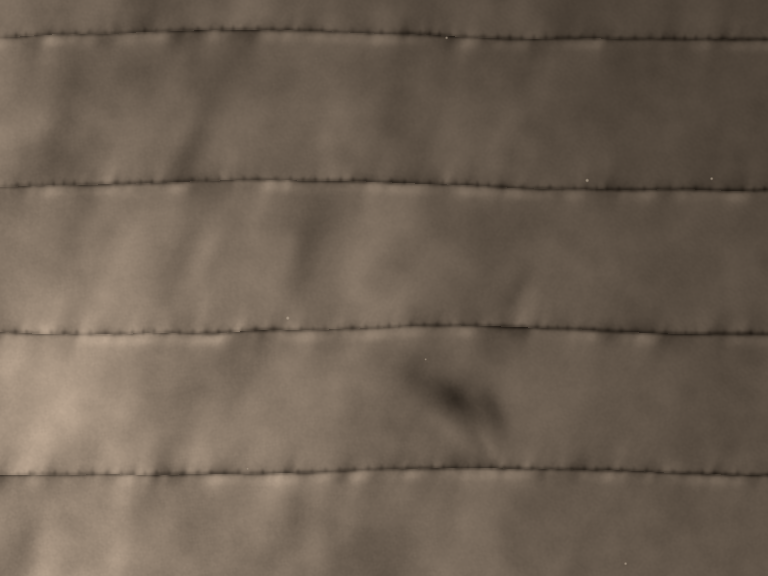
Reproduce this texture procedurally as a WebGL 1 fragment shader.

```glsl
precision highp float;
// Quilted brown cloth: four soft stitched seams across, puckered and creased panels.
uniform vec2 u_resolution;

#define SEAMS 4
#define SEAM_FIRST 0.177
#define SEAM_STEP 0.2525
#define SEAM_WIDTH 0.0042
#define STITCH 0.0225
#define FOLD_DEPTH 0.40
#define FOLD_SLANT 0.30
#define PUCKER_DEPTH 0.40
#define GRAIN 0.07
#define SHADE vec3(0.30, 0.26, 0.22)
#define LIGHT vec3(0.62, 0.55, 0.48)
#define LINT vec3(0.74, 0.68, 0.60)

float hash(vec2 p) {
  return fract(sin(dot(p, vec2(127.1, 311.7))) * 43758.5453);
}

float noise(vec2 p) {
  vec2 i = floor(p), f = fract(p);
  f = f * f * (3.0 - 2.0 * f);
  return mix(mix(hash(i), hash(i + vec2(1.0, 0.0)), f.x),
             mix(hash(i + vec2(0.0, 1.0)), hash(i + vec2(1.0, 1.0)), f.x), f.y);
}

// Height of a seam: nearly even spacing, with one gentle hump that drifts left going up.
float seamHeight(float id, float x) {
  float hump = (x - mix(0.85, 0.44, smoothstep(0.5, 2.5, id))) / 0.33;
  return SEAM_FIRST + SEAM_STEP * id - 0.004 * id * (3.0 - id)
       + 0.014 * exp(-hump * hump) - 0.003 * x
       + 0.004 * (noise(vec2(x * 11.0, id * 5.0)) - 0.5);
}

// Soft elongated spot around a centre, its long axis turned by angle.
float crease(vec2 p, vec2 centre, float angle, vec2 size) {
  vec2 q = p - centre;
  float c = cos(angle), s = sin(angle);
  q = vec2(c * q.x + s * q.y, c * q.y - s * q.x) / size;
  return exp(-dot(q, q));
}

// Steep folds, different in each panel, over rounder dents.
float folds(vec2 p, float panel) {
  vec2 q = vec2(p.x - FOLD_SLANT * p.y, p.y) + panel * vec2(3.7, 1.9);
  q.x += 0.05 * noise(p * 7.0 + panel);
  float broad = noise(q * vec2(9.0, 4.0)) - 0.5;
  float fine = noise(q * vec2(23.0, 8.0) + 8.3) - 0.5;
  float dents = noise(q * vec2(15.0, 13.0) + 2.6) - 0.5;
  return 0.7 * broad + 0.45 * fine + 0.4 * dents;
}

void main() {
  float pixel = 1.0 / u_resolution.y;
  vec2 p = gl_FragCoord.xy * pixel;
  float across = gl_FragCoord.x / u_resolution.x;

  // Light falls in from the lower left.
  float tone = 0.287 + 0.09 * (1.0 - p.y)
             + pow(1.0 - across, 1.5) * (0.16 + 0.15 * (1.0 - p.y));

  // Seams: soft broken groove, needle dips, shadow above, lit rim below, puckers.
  float panel = 0.0, relief = 0.0, groove = 0.0;
  for (int i = 0; i < SEAMS; i++) {
    float id = float(i);
    float d = p.y - seamHeight(id, p.x);
    float above = step(0.0, d);
    float side = smoothstep(-0.005, 0.005, d);
    panel += above;
    vec2 along = vec2(p.x - 0.25 * d, id * 7.0 + above * 3.3);
    float pucker = noise(along * vec2(32.0, 1.0)) - 0.5;
    float ticks = noise(along * vec2(70.0, 1.3)) - 0.5;
    relief += PUCKER_DEPTH * (0.9 * pucker * exp(-abs(d) / 0.032)
                            + 0.8 * ticks * exp(-abs(d) / 0.014));
    relief -= (0.10 - 0.2 * ticks) * side * exp(-abs(d) / 0.014);
    relief += (0.06 + 0.2 * pucker) * exp(-pow((d + 0.013) / 0.009, 2.0));

    float wear = noise(vec2(p.x * 38.0, id * 3.0 + 0.5));
    float width = max(SEAM_WIDTH * (0.75 + 0.4 * wear), pixel);
    float line = exp(-pow(d / width, 2.0));
    float phase = p.x / STITCH + 0.9 * noise(vec2(p.x * 14.0, id));
    float depth = 0.6 + 0.8 * hash(vec2(floor(phase), id));
    vec2 dip = vec2((fract(phase) - 0.5) * STITCH, (d - 0.003) * 0.75);
    float needle = exp(-dot(dip, dip) / (SEAM_WIDTH * SEAM_WIDTH));
    groove += line * (0.06 + 0.22 * wear + 0.16 * across) + 0.13 * depth * needle;
  }

  // Folds fade toward the flatter right side.
  float slack = mix(1.0, 0.4, smoothstep(0.5, 0.9, across));
  relief += FOLD_DEPTH * slack * folds(p, panel);

  // Deeper creases with their lit flanks.
  relief -= 0.20 * crease(p, vec2(0.75, 0.33), -0.5, vec2(0.100, 0.036));
  relief -= 0.20 * crease(p, vec2(0.79, 0.31), -0.8, vec2(0.040, 0.018));
  relief -= 0.26 * crease(p, vec2(0.86, 0.28), -1.1, vec2(0.040, 0.017));
  relief += 0.17 * crease(p, vec2(0.79, 0.245), -0.7, vec2(0.060, 0.018));
  relief += 0.13 * crease(p, vec2(0.85, 0.225), -1.0, vec2(0.040, 0.010));
  relief -= 0.20 * crease(p, vec2(0.525, 0.55), 1.35, vec2(0.085, 0.026));
  relief -= 0.13 * crease(p, vec2(0.90, 0.50), 1.1, vec2(0.055, 0.015));
  relief += 0.14 * crease(p, vec2(0.36, 0.57), 1.2, vec2(0.110, 0.022));
  relief -= 0.14 * crease(p, vec2(0.75, 0.77), 1.3, vec2(0.075, 0.020));

  // Woven grain, turned off the axes, and broad mottling.
  vec2 weave = vec2(0.8 * p.x - 0.6 * p.y, 0.6 * p.x + 0.8 * p.y);
  relief += GRAIN * (0.6 * noise(weave * 250.0) + 0.4 * noise(weave * 130.0) - 0.5);
  relief += 0.08 * (noise(weave * 34.0) - 0.5);

  tone *= (1.0 + relief) * (1.0 - min(groove, 0.55));
  vec3 colour = mix(SHADE, LIGHT, (tone - SHADE.r) / (LIGHT.r - SHADE.r));

  // Sparse flecks of lint.
  vec2 cell = floor(p / 0.08);
  vec2 fleck = (cell + 0.2 + 0.6 * vec2(hash(cell + 3.1), hash(cell + 7.7))) * 0.08;
  float radius = 0.001 + 0.0015 * hash(cell + 5.3);
  float lint = 1.0 - smoothstep(radius - pixel, radius + pixel, length(p - fleck));
  colour = mix(colour, LINT, 0.6 * lint * step(0.95, hash(cell + 1.7)));

  gl_FragColor = vec4(clamp(colour, 0.0, 1.0), 1.0);
}
```
